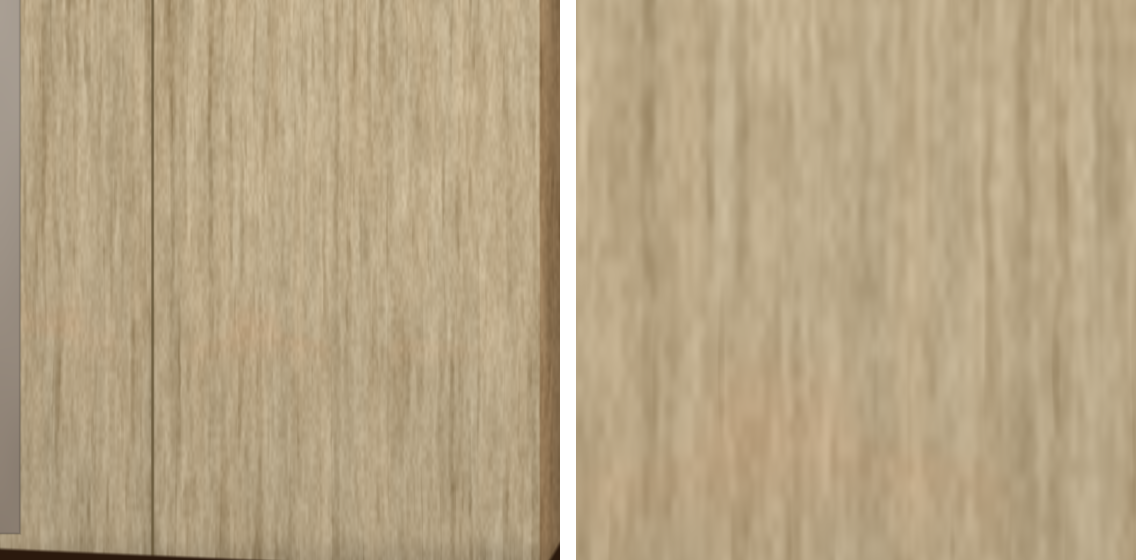
Left: the whole. Right: its middle third, enlarged.
A WebGL 2 fragment shader for this texture:

```glsl
#version 300 es
precision highp float;

uniform vec2 u_resolution;
out vec4 outColor;

const vec3 WOOD_DARK = vec3(0.59, 0.51, 0.375);
const vec3 WOOD_LIGHT = vec3(0.768, 0.698, 0.572);
const vec3 SIDE_TINT = vec3(0.80, 0.72, 0.64);
const vec3 GROOVE = vec3(0.41, 0.35, 0.23);
const vec3 METAL_LOW = vec3(0.54, 0.49, 0.44);
const vec3 METAL_HIGH = vec3(0.655, 0.615, 0.57);
const vec3 SHADOW = vec3(0.17, 0.10, 0.05);

const float STRIP_X = 0.036;
const float STRIP_Y = 0.047;
const float GROOVE_X = 0.2725;
const float SIDE_X = 0.964;

float hash(vec2 cell) {
    vec3 p = fract(vec3(cell.xyx) * 0.1031);
    p += dot(p, p.yzx + 33.33);
    return fract((p.x + p.y) * p.z);
}

float noise(vec2 p) {
    vec2 cell = floor(p);
    vec2 f = fract(p);
    f = f * f * (3.0 - 2.0 * f);
    float low = mix(hash(cell), hash(cell + vec2(1.0, 0.0)), f.x);
    float high = mix(hash(cell + vec2(0.0, 1.0)), hash(cell + 1.0), f.x);
    return mix(low, high, f.y);
}

// Soft step centred on an edge
float edge(float d, float softness) {
    return smoothstep(-softness, softness, d);
}

// Long dark vertical veins, broken up along their length
float veins(vec2 p, float density, float stretch, float threshold) {
    float line = smoothstep(threshold, 0.95, noise(p * vec2(density, stretch)));
    float breakup = noise(p * vec2(density * 1.3, 55.0) + 71.0);
    return line * mix(0.45, 1.0, breakup);
}

// Grain brightness from 0 (vein) to 1 (pale fibre)
float grain(vec2 uv) {
    vec2 p = uv + 10.0;
    p.x += 0.006 * (noise(uv * vec2(9.0, 5.0) + 3.0) - 0.5);
    p.x += 0.0015 * (noise(uv * vec2(40.0, 24.0) + 8.0) - 0.5);
    float tone = 0.82;
    tone += 0.22 * (noise(p * vec2(24.0, 1.2)) - 0.5);
    tone += 0.34 * (noise(p * vec2(95.0, 5.0) + 17.0) - 0.5);
    tone += 0.34 * (noise(p * vec2(170.0, 22.0) + 29.0) - 0.5);
    tone += 0.30 * (noise(p * vec2(230.0, 85.0) + 43.0) - 0.5);
    tone -= 0.42 * veins(p, 88.0, 3.2, 0.60);
    tone -= 0.34 * veins(p + 5.0, 150.0, 9.0, 0.66);
    tone += 0.16 * veins(p + 9.0, 120.0, 6.0, 0.62);
    return tone;
}

vec3 wood(vec2 uv) {
    vec3 color = mix(WOOD_DARK, WOOD_LIGHT, grain(uv));
    // Faint rosy band and broad uneven tint
    float band = exp(-pow((uv.y - 0.41) / 0.045, 2.0));
    float patches = smoothstep(0.35, 0.75, noise(uv * vec2(11.0, 14.0) + 51.0));
    color += vec3(0.022, -0.006, -0.014) * band * patches;
    color += vec3(0.014, 0.0, -0.010) * (noise(uv * vec2(45.0, 7.0) + 63.0) - 0.5);
    return color;
}

// Broad light falling off to the bottom and the left
float lighting(vec2 uv) {
    float light = mix(0.95, 1.015, smoothstep(0.0, 0.75, uv.y));
    light *= mix(0.965, 1.0, smoothstep(0.02, 0.40, uv.x));
    return light * mix(0.90, 1.0, smoothstep(-0.01, 0.06, uv.y));
}

void main() {
    vec2 uv = gl_FragCoord.xy / u_resolution;
    float soft = max(0.0012, 0.75 / u_resolution.y);
    vec3 color = wood(uv) * lighting(uv);

    // Groove between the panels, with a pale right lip
    float offset = uv.x - GROOVE_X;
    color *= 1.0 - 0.07 * exp(-abs(offset) / 0.009);
    color += 0.035 * exp(-pow((offset - 0.006) / 0.0025, 2.0));
    float groove = 1.0 - edge(abs(offset) - 0.0022, soft * 1.3);
    color = mix(color, GROOVE, 0.88 * groove);

    // Shaded side face
    float depth = uv.x - SIDE_X;
    vec3 sideColor = color * SIDE_TINT * mix(1.04, 0.90, smoothstep(0.0, 0.036, depth));
    color += 0.025 * exp(-pow((depth + 0.004) / 0.003, 2.0));
    color = mix(color, sideColor, edge(depth, soft * 1.5));

    // Grey strip with a thin dark rim
    vec2 inside = vec2(STRIP_X - uv.x, uv.y - STRIP_Y);
    float strip = min(inside.x, inside.y);
    vec3 metal = mix(METAL_LOW, METAL_HIGH, smoothstep(0.0, 0.95, uv.y));
    metal *= 0.985 + 0.03 * noise(uv * vec2(30.0, 6.0));
    color = mix(color, metal, edge(strip, soft));
    color *= 1.0 - 0.18 * exp(-pow(strip / 0.002, 2.0));

    // Sloping bottom shadow and dark rounded corner
    float bottom = 0.020 - 0.044 * uv.x;
    color = mix(color, SHADOW, 1.0 - edge(uv.y - bottom, 0.004));
    float corner = uv.x - 0.982 - 0.6 * uv.y;
    color = mix(color, SHADOW, edge(corner, 0.005));

    outColor = vec4(clamp(color, 0.0, 1.0), 1.0);
}
```
